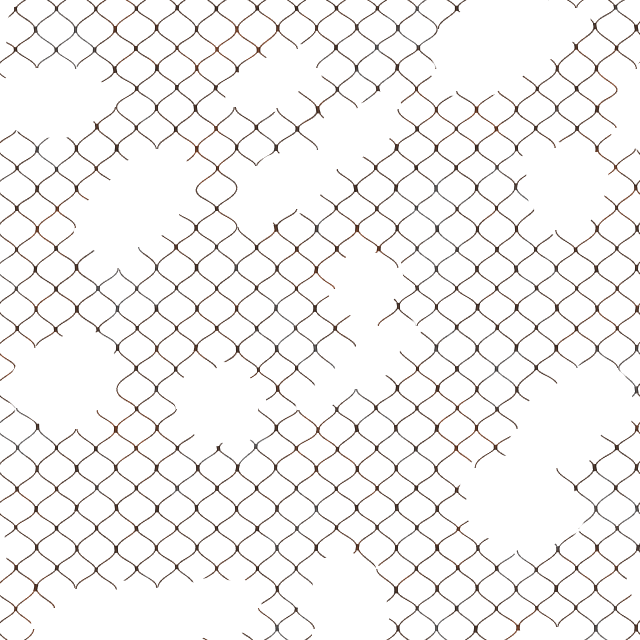
This pattern is drawn by a Shadertoy shader. Its source:

```glsl
// Torn, rusty wire mesh of wavy twisted strands clamped at staggered knots, on white.
#define CELLS 16.0                  // mesh repeats across and down
#define OFFSET vec2(0.917, 0.29)    // lattice phase, in cells
#define WAVE 0.234                  // strand swing, in cells
#define ROUNDNESS 0.14              // blunts one row of turns, sharpens the next
#define WIRE_RADIUS 0.00088         // canvas units
#define KNOT_SIZE vec2(0.0025, 0.0043)
#define TWIST_PITCH 0.0046
#define HOLE_GRID 4.0               // holes per canvas side
#define FRAY 0.020                  // longest loose end
#define IRON vec3(0.29, 0.21, 0.17)
#define RUST vec3(0.43, 0.24, 0.15)
#define ZINC vec3(0.35, 0.34, 0.34)

const float TAU = 6.2831853;

vec2 hash2(vec2 p) {
    vec3 a = fract(p.xyx * vec3(0.1031, 0.1030, 0.0973));
    a += dot(a, a.yzx + 33.33);
    return fract((a.xx + a.yz) * a.zy);
}

float cornerSlope(vec2 cell, vec2 f, vec2 corner) {
    float angle = TAU * hash2(cell + corner).x;
    return dot(vec2(cos(angle), sin(angle)), f - corner);
}

float gradientNoise(vec2 p) {
    vec2 i = floor(p), f = p - i;
    vec2 u = f * f * f * (f * (f * 6.0 - 15.0) + 10.0);
    float low = mix(cornerSlope(i, f, vec2(0, 0)), cornerSlope(i, f, vec2(1, 0)), u.x);
    float high = mix(cornerSlope(i, f, vec2(0, 1)), cornerSlope(i, f, vec2(1, 1)), u.x);
    return mix(low, high, u.y);
}

mat2 rotation(float a) {
    return mat2(cos(a), sin(a), -sin(a), cos(a));
}

float boxDistance(vec2 p, vec2 halfSize, float corner) {
    vec2 d = abs(p) - halfSize + corner;
    return length(max(d, 0.0)) + min(max(d.x, d.y), 0.0) - corner;
}

// Signed distance to scattered ragged ellipses, negative inside a hole
float holeDistance(vec2 p) {
    vec2 home = floor(p * HOLE_GRID);
    float d = 1.0;
    for (int y = -1; y <= 1; y++)
    for (int x = -1; x <= 1; x++) {
        vec2 id = home + vec2(x, y);
        vec2 shape = hash2(id + 71.0);
        vec2 center = (id + 0.5 + 0.75 * (hash2(id + 5.0) - 0.5)) / HOLE_GRID;
        vec2 radii = mix(vec2(0.055, 0.040), vec2(0.150, 0.080), shape);
        vec2 r = rotation(0.3 - 1.2 * hash2(id + 23.0).y) * (p - center);
        d = min(d, (length(r / radii) - 1.0) * min(radii.x, radii.y));
    }
    return d + 0.018 * gradientNoise(p * 14.0);
}

// 1 where the knot at this lattice point survives
float knotKept(vec2 lattice) {
    return step(-0.002, holeDistance((lattice + OFFSET) / CELLS));
}

float coverage(float d, float px) {
    return clamp(0.5 - d / px, 0.0, 1.0);
}

vec3 weathered(vec2 p) {
    float patches = gradientNoise(p * 8.0) + 0.6 * gradientNoise(p * 37.0);
    vec3 metal = mix(IRON, RUST, smoothstep(0.05, 0.6, patches));
    metal = mix(metal, ZINC, smoothstep(0.1, 0.5, -patches));
    return metal * (1.0 + 0.35 * gradientNoise(p * 150.0));
}

void mainImage(out vec4 fragColor, in vec2 fragCoord) {
    float px = 1.0 / iResolution.y;
    vec2 uv = fragCoord * px;

    // Uneven mesh, bent further beside the holes
    float bend = 0.0035 + 0.004 * exp(-60.0 * max(holeDistance(uv), 0.0));
    vec2 p = uv + bend * vec2(gradientNoise(uv * 9.0), gradientNoise(uv * 9.0 + 40.0));
    vec2 q = p * CELLS - OFFSET;
    float hole = holeDistance(p);
    vec3 metal = weathered(p);
    vec3 color = vec3(1.0);

    // Strands: mirrored waves, each half wave torn at its own length
    float t = TAU * q.y, halfWave = floor(q.y * 2.0);
    float swing = WAVE * (cos(t) + ROUNDNESS * sin(t) * sin(t));
    float swingSlope = WAVE * TAU * sin(t) * (2.0 * ROUNDNESS * cos(t) - 1.0);
    float twistFade = 1.0 - smoothstep(0.3, 0.7, px / TWIST_PITCH);
    for (int k = -1; k <= 1; k++) {
        float strand = floor(q.x * 2.0) + float(k);
        float side = 2.0 * mod(strand, 2.0) - 1.0;
        float middle = 0.5 * strand + 0.25;
        float slope = side * swingSlope;
        float d = abs(q.x - middle - side * swing) / sqrt(1.0 + slope * slope) / CELLS;
        float twist = twistFade * sin(TAU * (p.y + sign(slope) * p.x) / TWIST_PITCH);

        float lean = 0.25 * side * (1.0 - 2.0 * mod(halfWave, 2.0));
        float held = max(knotKept(vec2(middle + lean, 0.5 * halfWave)),
                         knotKept(vec2(middle - lean, 0.5 * halfWave + 0.5)));
        float looseEnd = FRAY * hash2(vec2(strand, halfWave)).x;
        float alpha = held * coverage(d - WIRE_RADIUS * (1.0 + 0.25 * twist), px)
                    * coverage(-hole - looseEnd, px);
        color = mix(color, metal * (1.05 + 0.3 * twist), alpha);
    }

    // Knots: tilted sleeves on two staggered lattices, longer on the blunt turns
    for (int k = 0; k < 2; k++) {
        float shift = 0.5 * float(k);
        vec2 center = floor(q - shift + 0.5) + shift;
        vec2 wear = hash2(center * 2.0 + 11.0);
        vec2 local = rotation(0.4 * (wear.x - 0.5)) * (q - center) / CELLS;
        vec2 size = KNOT_SIZE * vec2(1.0, 1.15 - 0.6 * shift) * mix(0.88, 1.12, wear.y);
        float ridge = 0.8 + 0.25 * cos(local.x / KNOT_SIZE.x * 3.0);
        float alpha = knotKept(center) * coverage(boxDistance(local, size, 0.0008), px);
        color = mix(color, metal * ridge, alpha);
    }
    fragColor = vec4(color, 1.0);
}
```
